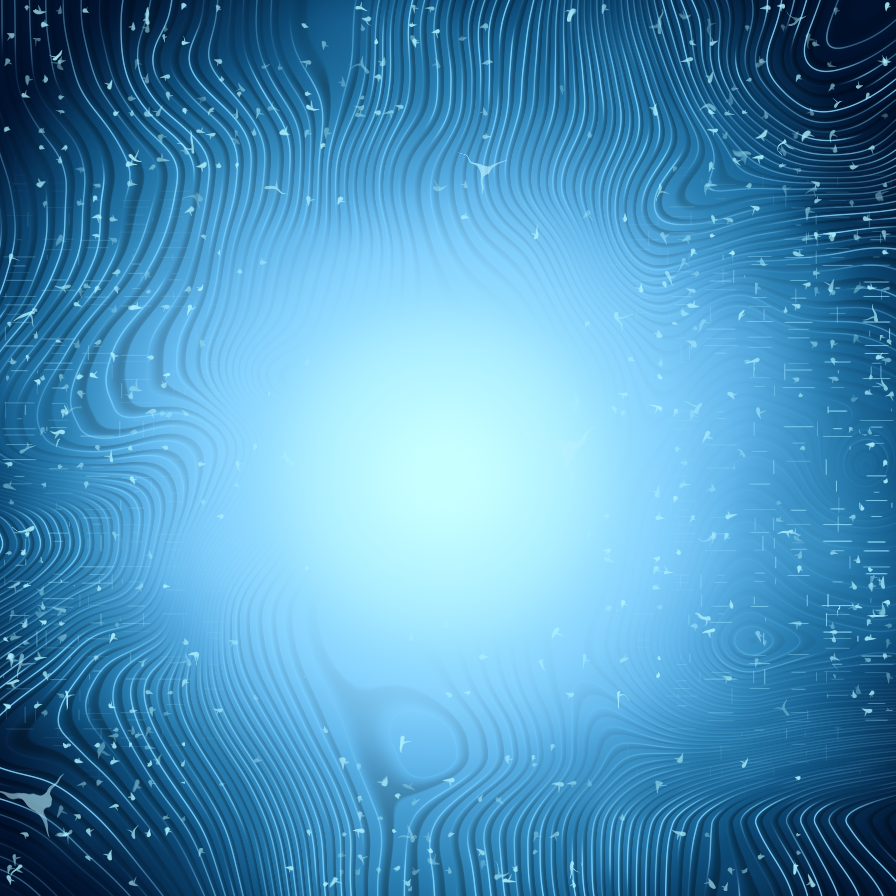
Write a WebGL 2 fragment shader that draws this background.

```glsl
#version 300 es
precision highp float;
uniform vec2 u_resolution;
out vec4 outColor;

float hash(vec2 p) {
  vec3 q = fract(p.xyx * 0.1031);
  q += dot(q, q.yzx + 33.33);
  return fract((q.x + q.y) * q.z);
}

float noise(vec2 p) {
  vec2 i = floor(p), f = fract(p);
  f = f * f * f * (f * (f * 6.0 - 15.0) + 10.0);
  return mix(mix(hash(i), hash(i + vec2(1, 0)), f.x),
             mix(hash(i + vec2(0, 1)), hash(i + vec2(1, 1)), f.x), f.y);
}

// Stroke from a to b that narrows to a point
float taper(vec2 p, vec2 a, vec2 b, float width, float pixel) {
  vec2 pa = p - a, ba = b - a;
  float h = clamp(dot(pa, ba) / dot(ba, ba), 0.0, 1.0);
  return 1.0 - smoothstep(-0.5 * pixel, pixel, length(pa - ba * h) - width * (1.0 - h));
}

// Three-armed splash with slim arms and a solid heart
float splash(vec2 p, float size, float turn, float pixel) {
  float shape = 0.0;
  for (int i = 0; i < 3; i++) {
    float angle = turn + float(i) * 2.05;
    vec2 tip = size * (0.75 + 0.25 * float(i % 2)) * vec2(cos(angle), sin(angle));
    shape = max(shape, 0.9 * taper(p, vec2(0), tip, size * 0.08, pixel));
    shape = max(shape, taper(p, vec2(0), tip * 0.5, size * 0.18, pixel));
  }
  return shape;
}

// Radial ramp from pale cyan to navy
vec3 glowRamp(float r) {
  vec3 c = mix(vec3(0.78, 1.0, 1.0), vec3(0.7, 0.95, 1.0), smoothstep(0.02, 0.14, r));
  c = mix(c, vec3(0.53, 0.83, 1.0), smoothstep(0.11, 0.26, r));
  c = mix(c, vec3(0.36, 0.7, 0.91), smoothstep(0.23, 0.36, r));
  c = mix(c, vec3(0.17, 0.51, 0.71), smoothstep(0.31, 0.45, r));
  c = mix(c, vec3(0.06, 0.34, 0.53), smoothstep(0.4, 0.54, r));
  return mix(c, vec3(0.0, 0.07, 0.18), smoothstep(0.47, 0.67, r));
}

// Flow field whose level lines run upright, turning level at the right
float flowField(vec2 p) {
  vec2 warp = vec2(noise(p * 3.4 + 7.0), noise(p * 3.4 + 31.0)) - 0.5;
  vec2 fine = vec2(noise(p * 10.0 + 17.0), noise(p * 10.0 + 53.0)) - 0.5;
  vec2 q = p + 0.18 * warp + 0.028 * fine;
  float level = smoothstep(0.58, 0.85, p.x) * smoothstep(0.08, 0.3, p.y);
  level = max(level, 0.75 * smoothstep(0.42, 0.1, p.x) * smoothstep(0.36, 0.12, p.y));
  float field = 66.0 * mix(q.x, q.y, level) + 13.0 * noise(q * 5.2 + 3.0);
  vec2 leftEddy = p - vec2(0.3, 0.57), rightEddy = p - vec2(0.965, 0.475);
  return field + 6.0 * exp(-dot(leftEddy, leftEddy) * 350.0)
               + 8.0 * exp(-dot(rightEddy, rightEddy) * 500.0);
}

void main() {
  vec2 p = gl_FragCoord.xy / u_resolution;
  float pixel = 1.0 / min(u_resolution.x, u_resolution.y);
  float r = length(p - vec2(0.495, 0.469));
  float edge = smoothstep(0.17, 0.5, r);

  // Glow with soft uneven shadow
  float cloud = noise(p * 5.0 + 11.0) + 0.5 * noise(p * 13.0) - 0.75;
  vec3 color = glowRamp(r + 0.07 * cloud * edge);

  // Crisp contour lines that fade in and out along their length
  float field = flowField(p);
  float slope = length(vec2(dFdx(field), dFdy(field)) * u_resolution) + 4.0;
  float side = fract(field) - 0.5;
  float apart = abs(side) / slope;
  float line = 1.0 - smoothstep(0.0001, 0.0005 + 0.75 * pixel, apart);
  float crowd = 1.0 - 0.8 * smoothstep(100.0, 200.0, slope);
  float wear = noise(vec2(floor(field) * 3.7, p.y * 13.0 + p.x * 9.0));
  float quiet = 1.0 - 0.75 * smoothstep(0.6, 0.76, p.x) * smoothstep(0.32, 0.1, abs(p.y - 0.46));
  float patches = 0.4 + 0.6 * smoothstep(0.25, 0.6, noise(p * 6.0 + 41.0));
  float ink = edge * crowd * quiet * patches;
  float strength = ink * smoothstep(0.1, 0.75, wear);
  color *= 1.0 - 0.3 * ink * smoothstep(0.0, 0.35, side) * smoothstep(0.5, 0.42, side);
  color += vec3(0.02, 0.07, 0.1) * exp(-apart * 500.0) * strength;
  color = mix(color, vec3(0.57, 0.87, 1.0), 0.82 * line * strength);

  // Broken dashes and upright ticks at both sides
  float sides = smoothstep(0.6, 0.76, p.x) + 0.6 * smoothstep(0.36, 0.15, p.x);
  sides *= smoothstep(0.38, 0.14, abs(p.y - 0.47));
  for (int i = 0; i < 2; i++) {
    vec2 axis = i == 0 ? p : p.yx;
    float rows = i == 0 ? 110.0 : 85.0;
    vec2 grid = vec2(axis.x * (i == 0 ? 23.0 : 47.0), axis.y * rows);
    vec2 cell = floor(grid) + 200.0 * float(i), local = fract(grid);
    float reach = 0.1 + 0.38 * hash(cell + 5.0);
    float center = 0.35 + 0.3 * hash(cell + 19.0);
    float dash = 1.0 - smoothstep(0.0002, 0.0004 + 0.7 * pixel, abs(local.y - center) / rows);
    dash *= smoothstep(reach, reach - 0.08, abs(local.x - 0.5));
    dash *= step(i == 0 ? 0.6 : 0.85, hash(cell + 71.0)) * sides * edge;
    color = mix(color, vec3(0.6, 0.9, 1.0), dash * (0.25 + 0.55 * hash(cell + 37.0)));
  }

  // Scattered glints: ragged bent strokes, gathered in clusters
  vec2 ragged = 0.011 * (vec2(noise(p * 85.0), noise(p * 85.0 + 61.0)) - 0.5);
  float cluster = smoothstep(0.25, 0.75, noise(p * 7.0 + 23.0));
  for (int i = 0; i < 3; i++) {
    float scale = 21.0 + 15.0 * float(i);
    vec2 id = floor(p * scale);
    float seed = hash(id + float(i) * 47.0);
    vec2 shift = vec2(hash(id + 13.0), hash(id + 29.0)) - 0.5;
    vec2 q = (fract(p * scale) - 0.5 - 0.3 * shift) / scale + ragged * 18.0 / scale;
    float angle = 1.5708 * floor(4.0 * hash(id + 83.0)) + 0.9 * shift.x;
    vec2 along = vec2(cos(angle), sin(angle)) * (0.12 + 0.2 * hash(id + 3.0)) / scale;
    float mark = taper(q, -along * 0.4, along, 0.0022, pixel);
    mark = max(mark, 0.8 * taper(q, vec2(0), vec2(-along.y, along.x), 0.0012, pixel));
    float density = 0.03 + 0.26 * edge * cluster + 0.12 * min(sides, 1.0);
    mark *= step(seed, density) * smoothstep(0.1, 0.24, r);
    color = mix(color, vec3(0.68, 0.95, 1.0), mark * (0.6 + 0.6 * shift.y));
  }

  // Larger splashes
  vec2 torn = p + 0.7 * ragged;
  float star = 0.65 * splash(torn - vec2(0.634, 0.497), 0.054, 0.75, pixel);
  star = max(star, 0.7 * splash(torn - vec2(0.54, 0.81), 0.034, 0.5, pixel));
  star = max(star, 0.6 * splash(torn - vec2(0.045, 0.105), 0.055, 0.9, pixel));
  color = mix(color, vec3(0.72, 0.94, 1.0), star);

  outColor = vec4(clamp(color, 0.0, 1.0), 1.0);
}
```
